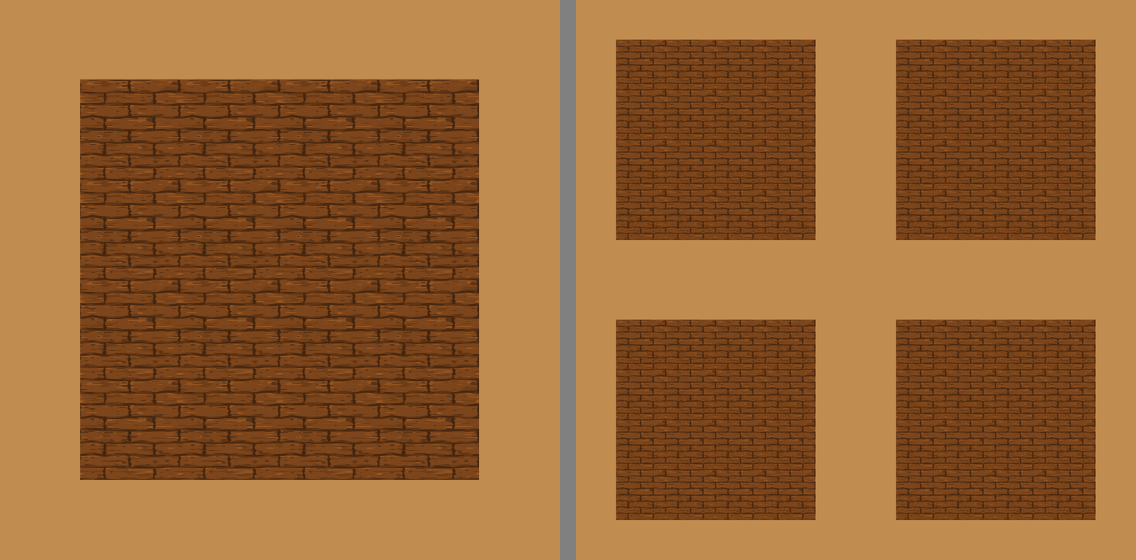
Left, the tile; right, the same tile 2 across and 2 down.
Reproduce this texture procedurally as a WebGL 2 fragment shader.

```glsl
#version 300 es
precision highp float;

uniform vec2 u_resolution;
out vec4 outColor;

const vec3 BORDER = vec3(0.755, 0.55, 0.31);
const vec3 WOOD = vec3(0.49, 0.27, 0.105);
const vec3 GRAIN = vec3(0.43, 0.24, 0.09);
const vec3 SHADOW = vec3(0.36, 0.20, 0.08);
const vec3 HIGHLIGHT = vec3(0.60, 0.35, 0.145);
const vec3 CREVICE = vec3(0.24, 0.13, 0.05);

const vec2 PANEL_MIN = vec2(0.1432, 0.1432);
const vec2 PANEL_MAX = vec2(0.8555, 0.8580);
const vec2 PLANKS = vec2(8.0, 32.0);
const vec2 WEAR_PERIOD = vec2(2.0, 8.0);

float hash(vec2 cell) {
    return fract(sin(dot(cell, vec2(127.1, 311.7))) * 43758.5453);
}

// Value noise whose lattice wraps after the wear period
float wrapNoise(vec2 p, vec2 scale, float seed) {
    vec2 period = WEAR_PERIOD * scale;
    vec2 cell = floor(p * scale);
    vec2 f = fract(p * scale);
    f = f * f * (3.0 - 2.0 * f);
    vec2 lo = mod(cell, period) + seed;
    vec2 hi = mod(cell + 1.0, period) + seed;
    float bottom = mix(hash(lo), hash(vec2(hi.x, lo.y)), f.x);
    float top = mix(hash(vec2(lo.x, hi.y)), hash(hi), f.x);
    return mix(bottom, top, f.y);
}

// Coverage of the region where value is below limit
float below(float value, float limit, float blur) {
    return 1.0 - smoothstep(limit - blur, limit + blur, value);
}

float boxMask(vec2 p, vec2 lo, vec2 hi, float blur) {
    vec2 d = abs(p - 0.5 * (lo + hi)) - 0.5 * (hi - lo);
    return below(max(d.x, d.y), 0.0, blur);
}

vec3 plankColor(vec2 q, float blur) {
    // Staggered rows with slightly wandering seams
    float wander = wrapNoise(q, vec2(4.0, 1.0), 3.0) - 0.5;
    float y = q.y + 0.16 * wander;
    float row = floor(y);
    float x = q.x + 0.012 - 0.5 * (1.0 - mod(row, 2.0));
    x += 0.025 * (wrapNoise(q, vec2(2.0, 6.0), 7.0) - 0.5);
    vec2 local = vec2(fract(x), fract(y));
    float joint = min(local.x, 1.0 - local.x);
    float seam = min(local.y, 1.0 - local.y);

    // Wear of each plank end repeats with the noise
    float wear = hash(mod(vec2(floor(x), row), WEAR_PERIOD) + 19.0);
    float leftEnd = exp(-5.0 * local.x);
    float rightEnd = exp(-7.0 * (1.0 - local.x));
    float coarse = wrapNoise(q, vec2(4.0, 6.0), 11.0);
    float fine = wrapNoise(q, vec2(8.0, 9.0), 23.0);
    float streak = wrapNoise(q, vec2(5.0, 8.0), 41.0);

    // Long grain and lit streaks, densest near plank ends
    vec3 color = mix(WOOD, GRAIN, below(0.72, coarse + 0.12 * rightEnd, 0.08));
    float lit = streak + 0.22 * leftEnd * local.y + 0.15 * rightEnd * wear;
    color = mix(color, HIGHLIGHT, 0.8 * below(0.86, lit, 0.08));
    float rim = below(abs(local.y - 0.84), 0.12 * streak, 0.06);
    color = mix(color, HIGHLIGHT, 0.65 * rim * below(0.52, fine, 0.1));

    // Dark streaks beside the joints
    float scar = fine + (0.15 + 0.25 * wear) * rightEnd + 0.12 * leftEnd;
    color = mix(color, SHADOW, below(0.89, scar, 0.08));

    // Broken horizontal seams
    float seamWidth = 0.03 + 0.13 * fine + 0.06 * rightEnd;
    color = mix(color, SHADOW, 0.9 * below(seam, seamWidth, blur));
    float deepSeam = below(seam, 0.09 * streak + 0.06 * rightEnd, blur);
    color = mix(color, CREVICE, 0.75 * deepSeam * below(0.4, streak + 0.2 * rightEnd, 0.1));

    // Ragged vertical joints
    float jointWidth = 0.012 + 0.045 * fine * (0.6 + 0.6 * wear);
    color = mix(color, SHADOW, below(joint, jointWidth, 0.015));
    return mix(color, CREVICE, 0.85 * below(joint, 0.6 * jointWidth, 0.012));
}

void main() {
    vec2 uv = gl_FragCoord.xy / u_resolution;
    float pixel = 1.0 / min(u_resolution.x, u_resolution.y);
    vec2 panel = (uv - PANEL_MIN) / (PANEL_MAX - PANEL_MIN);
    float seamBlur = max(0.04, pixel * PLANKS.y);
    vec3 wood = plankColor(panel * PLANKS, seamBlur);
    float mask = boxMask(uv, PANEL_MIN, PANEL_MAX, 0.6 * pixel);
    outColor = vec4(mix(BORDER, wood, mask), 1.0);
}
```
